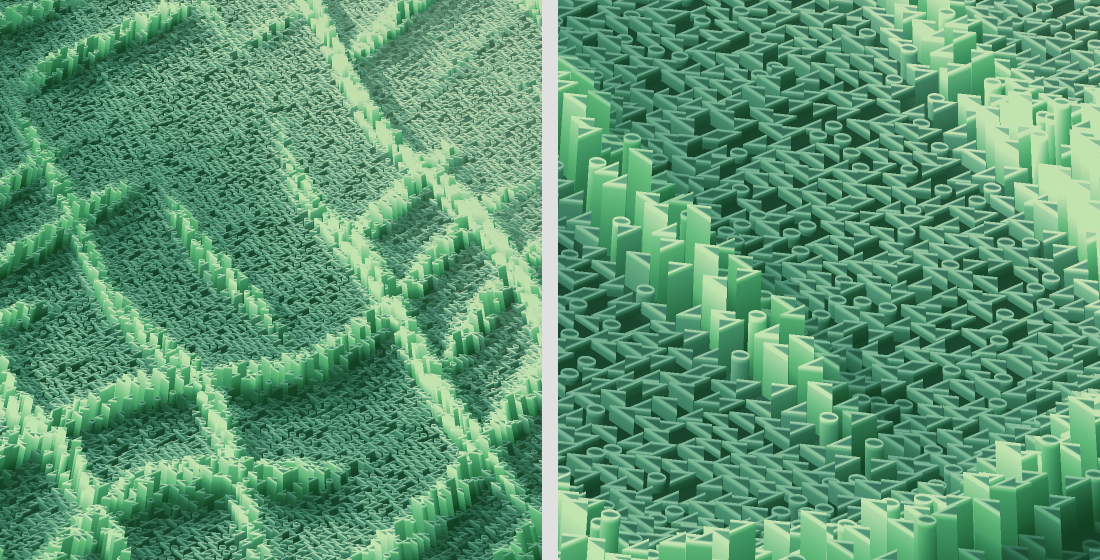
Left, the full canvas; right, a detail of the centre.
Give the GLSL for this background, as a WebGL 1 fragment shader.

```glsl
precision highp float;
// A field of small extruded prisms and cylinders seen at an oblique angle.
// Two crossing families of folds raise the prisms into ridges; each pixel
// scans the rows from front to back and shades the first prism it meets.

uniform vec2 u_resolution;

float hash(vec2 p) {
  vec3 a = fract(p.xyx * 0.1031);
  a += dot(a, a.yzx + 33.33);
  return fract((a.x + a.y) * a.z);
}

float noise(vec2 p) {
  vec2 i = floor(p), f = fract(p);
  f = f * f * (3.0 - 2.0 * f);
  return mix(mix(hash(i), hash(i + vec2(1.0, 0.0)), f.x),
             mix(hash(i + vec2(0.0, 1.0)), hash(i + 1.0), f.x), f.y);
}

// Broken parallel ridges: steep in front, sloping gently behind.
float ridges(vec2 p, vec2 along, float spacing, float bend, float rise, float seed) {
  float u = dot(p, along);
  float v = dot(p, vec2(-along.y, along.x)) / spacing + bend;
  float id = floor(v);
  float s = (fract(v) - 0.27) * spacing;
  float profile = s < 0.0 ? smoothstep(-rise, 0.0, s) : exp(-s * 36.0);
  float strength = noise(vec2(u * 3.0 + seed, id * 7.3 + seed));
  return profile * (0.1 + 0.9 * smoothstep(0.25, 0.55, strength));
}

float foldHeight(vec2 p) {
  float bendA = 1.1 * noise(p * 2.4 + 4.7);
  float bendB = 0.9 * noise(p * 2.8 + 21.3);
  float a = ridges(p, vec2(0.8, 0.6), 0.16, bendA, 0.026, 3.1);
  float b = ridges(p, vec2(0.5, -0.866), 0.25, bendB, 0.04, 8.6);
  return 0.066 * max(0.85 * a, b);
}

// Soft shadow cast by folds towards the left, seen from height z.
float foldShadow(vec2 p, float z) {
  float blocked = 0.0;
  for (int i = 1; i <= 4; i++) {
    float t = 0.028 * float(i);
    blocked = max(blocked, foldHeight(p + vec2(-0.93, 0.3) * t) - z - 0.33 * t);
  }
  return clamp(blocked * 36.0, 0.0, 1.0);
}

vec3 toneRamp(float t) {
  t = clamp(t, 0.0, 1.0) * 4.0;
  vec3 c = mix(vec3(0.08, 0.25, 0.15), vec3(0.19, 0.42, 0.32), min(t, 1.0));
  c = mix(c, vec3(0.31, 0.56, 0.47), clamp(t - 1.0, 0.0, 1.0));
  c = mix(c, vec3(0.51, 0.73, 0.60), clamp(t - 2.0, 0.0, 1.0));
  return mix(c, vec3(0.79, 0.89, 0.71), clamp(t - 3.0, 0.0, 1.0));
}

vec3 prismField(vec2 p) {
  // Mild perspective, then rows tilted down to the right.
  vec2 q = vec2((p.x - 0.5) * (0.88 + 0.45 * p.y), p.y * (0.9 + 0.3 * p.y));
  q.y += 0.12 * q.x;
  vec2 cell = vec2(0.0165, 0.0095);
  float tone = 0.03, green = 0.0, z = 0.0;
  vec2 site = q;

  for (int k = 11; k >= 0; k--) {
    float row = floor(q.y / cell.y) - float(k);
    float x = q.x / cell.x + row * 0.37;
    float column = floor(x), f = x - column;
    vec2 center = vec2(column + 0.5 - row * 0.37, row + 0.5) * cell;
    float kind = hash(vec2(column, row));
    float vary = hash(vec2(row + 17.0, column - 5.0));
    float lift = foldHeight(center);
    float top = (lift * (0.72 + 0.5 * vary) + 0.003 + 0.004 * vary) / cell.y;
    float y = q.y / cell.y - row;

    // Footprint edges and the light on the front face.
    float front = 0.0, back = f, facing = 0.5;
    if (kind < 0.16) {
      float chord = sqrt(max(0.0, 0.13 - (f - 0.5) * (f - 0.5)));
      front = 0.5 - chord;
      back = 0.5 + chord;
      facing = 0.5 - 1.5 * (f - 0.5);
    } else if (kind < 0.36) {
      front = f;
      back = 1.0;
      facing = 0.05;
    } else if (kind < 0.75) {
      front = 1.0 - f;
      back = 1.0;
      facing = 0.95;
    }
    if (back - front < 0.02 || y < front || y > back + top) continue;

    site = center;
    float raised = smoothstep(0.006, 0.04, lift);
    float level = (y - front) / top;
    if (level < 1.0) {
      float lip = smoothstep(top - 0.35, top, y - front);
      tone = 0.11 + 0.38 * facing + 0.36 * raised * (0.1 + 0.9 * level) + 0.2 * lip;
      tone -= 0.12 * (1.0 - level);
      green = 0.25 + 0.75 * raised;
      z = (y - front) * cell.y;
    } else {
      float edge = min(y - top - front, back + top - y);
      tone = 0.24 + 0.27 * raised + 0.43 * (1.0 - smoothstep(0.1, 0.27, edge));
      green = 0.3 * raised;
      z = top * cell.y;
    }
    break;
  }

  // Slopes facing left catch the light, those facing right lose it.
  vec2 side = vec2(0.012, 0.0);
  float slope = foldHeight(site + side) - foldHeight(site - side);
  tone += clamp(slope * 6.0, -0.1, 0.15);

  float glow = smoothstep(0.95, 1.75, p.x + p.y);
  tone *= 1.0 - 0.66 * foldShadow(site, z);
  tone = tone * (0.82 + 0.6 * noise(p * 3.4 + 9.0)) + 0.14 * glow;
  green *= 1.0 - 0.8 * smoothstep(0.65, 0.95, tone);
  vec3 color = toneRamp(tone) * mix(vec3(1.0), vec3(0.79, 1.04, 0.81), green);
  // Warm haze in the far right corner.
  return mix(color, vec3(0.74, 0.75, 0.64), 0.25 * glow * (1.0 - green));
}

void main() {
  // Four samples per pixel smooth every edge.
  vec3 sum = vec3(0.0);
  for (int i = 0; i < 4; i++) {
    vec2 offset = vec2(mod(float(i), 2.0), floor(float(i) / 2.0)) * 0.5 - 0.25;
    sum += prismField((gl_FragCoord.xy + offset) / u_resolution.y);
  }
  gl_FragColor = vec4(sum * 0.25, 1.0);
}
```
